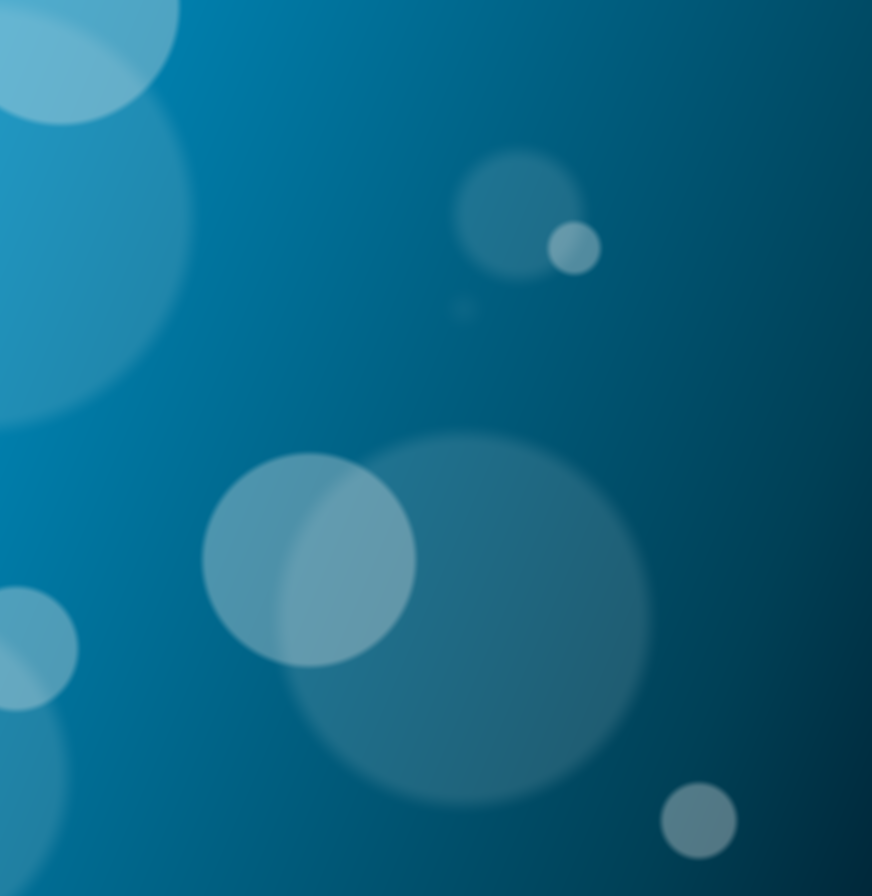
This background is drawn by a Shadertoy shader. Its source:

```glsl
const vec2 GRADIENT_DIR = vec2(0.918, 0.397);
const vec4 GRADIENT_STOPS = vec4(0.207, 0.600, 1.047, 1.289);
const vec3 BRIGHT_BLUE = vec3(0.000, 0.490, 0.667);
const vec3 MID_BLUE    = vec3(0.000, 0.376, 0.510);
const vec3 DEEP_TEAL   = vec3(0.000, 0.251, 0.337);
const vec3 NIGHT_TEAL  = vec3(0.000, 0.157, 0.227);
const vec3 BUBBLE_TINT = vec3(0.970, 0.950, 0.940);
const float CRISP_EDGE = 0.005;
const float SOFT_EDGE  = 0.014;

// Each bubble: centre x, centre y, radius, opacity
const int BUBBLE_COUNT = 10;
const vec4 BUBBLES[BUBBLE_COUNT] = vec4[](
    vec4(-0.022, 0.758, 0.236, 0.130),
    vec4( 0.068, 0.993, 0.132, 0.320),
    vec4( 0.579, 0.760, 0.071, 0.120),
    vec4( 0.641, 0.723, 0.029, 0.330),
    vec4( 0.518, 0.655, 0.013, 0.040),
    vec4( 0.518, 0.309, 0.207, 0.125),
    vec4( 0.345, 0.375, 0.119, 0.310),
    vec4(-0.111, 0.134, 0.186, 0.130),
    vec4( 0.018, 0.276, 0.069, 0.320),
    vec4( 0.780, 0.084, 0.042, 0.330)
);

float ramp(float from, float to, float t) {
    return clamp((t - from) / (to - from), 0.0, 1.0);
}

// Diagonal fade, measured from the upper left corner
vec3 backdrop(vec2 p) {
    float t = dot(vec2(p.x, 1.0 - p.y), GRADIENT_DIR);
    vec4 s = GRADIENT_STOPS;
    // The first segment extends past its start towards the bright corner
    float first = min((t - s.x) / (s.y - s.x), 1.0);
    vec3 color = mix(BRIGHT_BLUE, MID_BLUE, first);
    color = mix(color, DEEP_TEAL, ramp(s.y, s.z, t));
    color = mix(color, NIGHT_TEAL, ramp(s.z, s.w, t));
    return max(color, 0.0);
}

// Disc coverage; fainter bubbles are further out of focus
float bubbleMask(vec2 p, vec4 bubble) {
    float blur = mix(SOFT_EDGE, CRISP_EDGE, smoothstep(0.15, 0.30, bubble.w));
    float dist = length(p - bubble.xy) - bubble.z;
    return bubble.w * (1.0 - smoothstep(-blur, blur, dist));
}

void mainImage(out vec4 fragColor, in vec2 fragCoord) {
    vec2 p = fragCoord / iResolution.y;
    vec3 color = backdrop(p);

    // Layer the translucent bubbles
    for (int i = 0; i < BUBBLE_COUNT; i++) {
        color = mix(color, BUBBLE_TINT, bubbleMask(p, BUBBLES[i]));
    }
    fragColor = vec4(color, 1.0);
}
```
